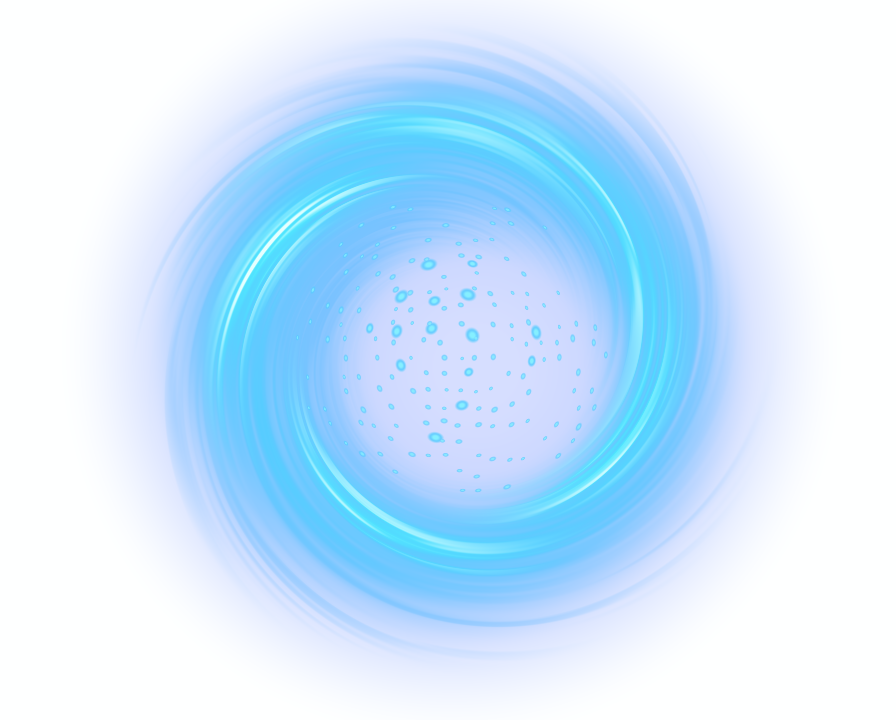
Reproduce this background procedurally as a Shadertoy shader.

```glsl
// A glowing blue vortex on white: a lavender halo, a ring of streaks, and bubbles.
// Periodic noise stretched along logarithmic spirals draws the streaks; soft arms
// light them up, and jittered grids scatter small bubbles over the pale core.

const float TAU = 6.2831853;
const vec2 SWIRL_CENTER = vec2(0.005, 0.015);
const vec2 CORE_CENTER = vec2(0.040, -0.010);
const float SPIRAL_PITCH = 0.17;
const float ARM_WIDTH = 0.024;
const float ARM_LENGTH = 0.62;
const float BUBBLE_REACH = 0.215;

const vec3 PAPER = vec3(0.995, 1.00, 1.00);
const vec3 LAVENDER = vec3(0.79, 0.84, 1.00);
const vec3 CORE_PALE = vec3(0.84, 0.87, 1.00);
const vec3 BLUE = vec3(0.48, 0.76, 1.00);
const vec3 AZURE = vec3(0.34, 0.80, 1.00);
const vec3 CYAN = vec3(0.30, 0.94, 1.00);
const vec3 SPARK = vec3(0.90, 1.00, 1.00);

// Arms: middle angle, middle radius, strength
const int ARM_COUNT = 5;
const vec3 ARMS[ARM_COUNT] = vec3[ARM_COUNT](
    vec3(2.65, 0.287, 1.00), vec3(-0.50, 0.268, 1.00), vec3(-2.00, 0.263, 0.85),
    vec3(0.60, 0.290, 0.60), vec3(1.75, 0.322, 0.55));

float hash(vec2 p) {
    vec3 q = fract(vec3(p.xyx) * 0.1031);
    q += dot(q, q.yzx + 33.33);
    return fract((q.x + q.y) * q.z);
}

// Value noise that repeats after a whole number of cells
float wrapNoise(vec2 p, vec2 period) {
    vec2 cell = floor(p), f = fract(p);
    f = f * f * (3.0 - 2.0 * f);
    vec2 a = mod(cell, period), b = mod(cell + 1.0, period);
    return mix(mix(hash(a), hash(vec2(b.x, a.y)), f.x),
               mix(hash(vec2(a.x, b.y)), hash(b), f.x), f.y);
}

// Noise drawn out along the spiral
float streaks(float angle, float radius, vec2 cells) {
    float phase = angle - log(max(radius, 0.01)) / SPIRAL_PITCH;
    return wrapNoise(vec2(phase, angle) / TAU * cells, cells);
}

// Summed glow of the spiral arms
float armGlow(float angle, float radius) {
    float glow = 0.0;
    for (int i = 0; i < ARM_COUNT; i++) {
        float turn = mod(angle - ARMS[i].x + 0.5 * TAU, TAU) - 0.5 * TAU;
        float across = (radius - ARMS[i].y * exp(SPIRAL_PITCH * turn)) / ARM_WIDTH;
        float along = turn / ARM_LENGTH;
        glow += ARMS[i].z * exp(-across * across - along * along);
    }
    return glow;
}

// One jittered bubble per filled cell: x = rim, y = bright middle
vec2 bubbles(vec2 p, float spacing, float size, float fill, float reach, float seed) {
    vec2 cell = floor(p / spacing);
    vec2 jitter = vec2(hash(cell + seed), hash(cell + seed + 17.0));
    vec2 center = (cell + 0.3 + 0.4 * jitter) * spacing;
    float far = length(center);
    vec2 outward = center / max(far, 0.001);
    vec2 d = p - center;
    float stretch = 1.0 + 4.0 * far;
    vec2 local = vec2(dot(d, outward) * sqrt(stretch),
                      dot(d, vec2(-outward.y, outward.x)) / sqrt(stretch));
    float r = size * (0.65 + 0.5 * hash(cell + seed + 41.0));
    float shown = step(hash(cell + seed + 73.0), fill) * step(far, reach);
    float dist = length(local);
    return shown * vec2(smoothstep(r, r * 0.55, dist), smoothstep(r * 0.6, r * 0.2, dist));
}

void mainImage(out vec4 fragColor, in vec2 fragCoord) {
    vec2 uv = (fragCoord - 0.5 * iResolution.xy) / iResolution.y;
    vec2 p = uv - SWIRL_CENTER;
    float radius = length(p);
    float angle = atan(p.y, p.x);
    float coreDist = length(uv - CORE_CENTER);

    // Halo and pale core
    vec3 color = mix(PAPER, LAVENDER, smoothstep(0.55, 0.33, radius));
    color = mix(color, CORE_PALE, smoothstep(0.20, 0.04, coreDist));

    // Streaky blue ring
    float broad = streaks(angle, radius, vec2(30.0, 5.0));
    float fine = streaks(angle, radius, vec2(74.0, 9.0));
    float streak = 0.55 * broad + 0.45 * fine;
    float inner = smoothstep(0.14, 0.25, coreDist);
    float body = inner * smoothstep(0.425, 0.30, radius);
    color = mix(color, BLUE, clamp(body * (0.65 + 0.7 * streak), 0.0, 1.0));

    // Thin strands trailing outside the ring
    float trail = smoothstep(0.30, 0.35, radius) * smoothstep(0.46, 0.36, radius);
    color = mix(color, BLUE, 0.5 * trail * smoothstep(0.52, 0.80, streak));

    // Azure band, cyan arms and white sparks
    float arms = armGlow(angle, radius);
    float offBand = (radius - 0.285) / 0.055;
    float band = inner * exp(-offBand * offBand);
    color = mix(color, AZURE, clamp(band * (0.25 + streak) + 0.4 * arms, 0.0, 1.0));
    color = mix(color, CYAN, clamp(arms * smoothstep(0.30, 0.75, streak), 0.0, 0.95));
    color = mix(color, SPARK, clamp(1.2 * arms * smoothstep(0.58, 0.82, streak), 0.0, 1.0));

    // Bubbles over the core
    vec2 small = bubbles(p, 0.023, 0.0048, 0.55, BUBBLE_REACH, 5.0);
    vec2 large = bubbles(p, 0.046, 0.0105, 0.30, 0.6 * BUBBLE_REACH, 29.0);
    vec2 dots = max(small * 0.8, large);
    color = mix(color, AZURE, 0.85 * dots.x);
    color = mix(color, vec3(0.55, 0.97, 1.0), 0.8 * dots.y);

    fragColor = vec4(color, 1.0);
}
```
